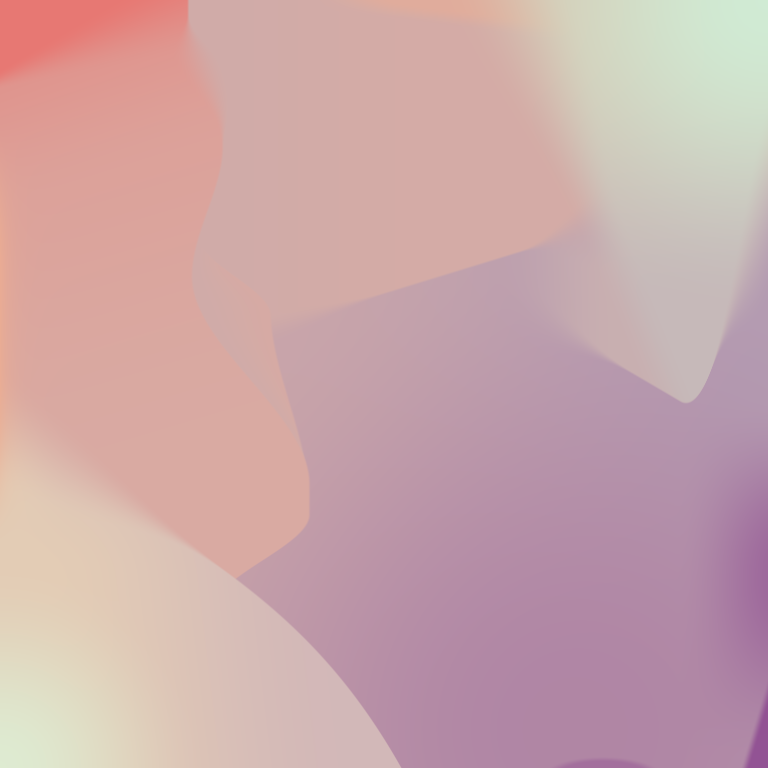
This background is drawn by a WebGL 1 fragment shader. Its source:

```glsl
precision highp float;
uniform vec2 u_resolution;

// Palette
const vec3 ROSE = vec3(0.785, 0.645, 0.665);
const vec3 LILAC = vec3(0.705, 0.61, 0.695);
const vec3 MAUVE = vec3(0.69, 0.525, 0.645);
const vec3 VIOLET = vec3(0.56, 0.30, 0.57);
const vec3 BLUSH = vec3(0.83, 0.672, 0.65);
const vec3 VEIL = vec3(0.785, 0.685, 0.69);
const vec3 SALMON = vec3(0.865, 0.625, 0.595);
const vec3 PEACH = vec3(0.85, 0.665, 0.635);
const vec3 CORAL = vec3(0.91, 0.46, 0.44);
const vec3 APRICOT = vec3(0.93, 0.68, 0.57);
const vec3 SAND = vec3(0.89, 0.80, 0.71);
const vec3 SHELL = vec3(0.825, 0.72, 0.72);
const vec3 IVORY = vec3(0.87, 0.92, 0.82);
const vec3 TAN = vec3(0.84, 0.78, 0.70);
const vec3 PEARL = vec3(0.775, 0.725, 0.725);
const vec3 MINT = vec3(0.815, 0.92, 0.83);

// Shape
const float CRISP = 0.002;
const float TIP_ROUND = 0.08;
const vec2 MAUVE_CENTER = vec2(0.75, 0.05);
const vec2 BUMP_CENTER = vec2(0.785, -0.01);
const vec2 BUMP_RADII = vec2(0.075, 0.024);

// Coverage of the positive side of a boundary
float cover(float dist, float soft) {
  return smoothstep(-soft, soft, dist);
}

float smoothMin(float a, float b, float k) {
  float h = max(k - abs(a - b), 0.0) / k;
  return min(a, b) - h * h * k * 0.25;
}

// Right contour of the salmon sheet, by depth below the top
float sheetEdge(float depth) {
  float x = mix(0.245, 0.29, smoothstep(0.03, 0.17, depth));
  x = mix(x, 0.25, smoothstep(0.19, 0.36, depth));
  x = mix(x, 0.403, smoothstep(0.36, 0.63, depth));
  return mix(x, 0.28, smoothstep(0.67, 0.79, depth));
}

// Right contour of the narrow fold beside the sheet
float foldEdge(float depth) {
  return mix(0.26, 0.352, smoothstep(0.31, 0.41, depth))
    + 0.05 * smoothstep(0.40, 0.65, depth);
}

vec3 mauveField(vec2 p) {
  vec3 c = mix(ROSE, LILAC, smoothstep(0.35, 1.0, p.x + 0.15 * (p.y - 0.5)));
  c = mix(c, MAUVE, 1.0 - smoothstep(0.05, 0.65, distance(p, MAUVE_CENTER)));
  float band = smoothstep(0.0, 0.25, p.y) * (1.0 - smoothstep(0.26, 0.48, p.y));
  c = mix(c, VIOLET, 0.65 * band * smoothstep(0.88, 1.03, p.x));
  float bump = length((p - BUMP_CENTER) / BUMP_RADII);
  c = mix(c, VIOLET, 0.4 * (1.0 - smoothstep(0.75, 1.05, bump)));
  float corner = p.x - 0.97 - 0.3 * p.y;
  return mix(c, VIOLET, 0.9 * cover(corner, 0.006));
}

vec3 blushPanel(vec2 p, float depth) {
  vec3 c = mix(BLUSH - vec3(0.015, 0.0, -0.01), BLUSH, smoothstep(0.25, 0.55, p.x));
  float rim = 0.13 * (p.x - 0.41) - depth;
  return mix(c, APRICOT, 0.5 * cover(rim, 0.012) * smoothstep(0.40, 0.52, p.x));
}

vec3 salmonSheet(vec2 p, float depth) {
  vec3 c = mix(SALMON, PEACH, smoothstep(0.1, 0.65, depth + 0.3 * p.x));
  float warmth = 1.0 - smoothstep(0.0, 0.28, depth + 0.35 * p.x);
  c = mix(c, CORAL, 0.4 * warmth);
  float coral = cover(0.104 - 0.40 * p.x - depth, 0.012 + 0.22 * p.x);
  return mix(c, CORAL, 0.9 * coral);
}

vec3 creamDune(vec2 p) {
  float reach = length(p);
  vec3 c = mix(SAND, SHELL, smoothstep(0.08, 0.46, p.x + 0.12 * p.y));
  c = mix(c, SHELL, 0.45 * smoothstep(0.25, 0.48, p.y) * smoothstep(0.0, 0.1, p.x));
  return mix(c, IVORY, 1.0 - smoothstep(0.0, 0.27, reach));
}

vec3 pearlWedge(vec2 p, float depth) {
  vec3 c = mix(TAN, PEARL, smoothstep(0.0, 0.42, depth + 0.25 * (p.x - 0.8)));
  return mix(c, MINT, 1.0 - smoothstep(0.0, 0.42, length(vec2(1.0 - p.x, depth))));
}

void main() {
  vec2 p = gl_FragCoord.xy / u_resolution;
  float depth = 1.0 - p.y;
  vec3 color = mauveField(p);

  // Upper panel, resting on a slanted line
  vec3 blush = blushPanel(p, depth);
  float slant = p.y - 0.575 - 0.306 * (p.x - 0.36);
  float slantSoft = mix(0.02, CRISP, smoothstep(0.36, 0.5, p.x));
  slantSoft += 0.06 * smoothstep(0.68, 0.8, p.x);
  color = mix(color, blush, cover(slant, slantSoft));

  // Hanging wedge and the veil on its left
  float rim = smoothMin(0.455 + 0.58 * (p.x - 0.77), 0.47 - 3.0 * (p.x - 0.93), TIP_ROUND);
  float rimSoft = CRISP + 0.04 * (1.0 - smoothstep(0.68, 0.82, p.x));
  rimSoft += 0.13 * smoothstep(0.925, 1.0, p.x);
  float hanging = cover(rim - depth, rimSoft);
  float below = 1.0 - cover(slant, slantSoft);
  color = mix(color, VEIL, hanging * below * smoothstep(0.64, 0.80, p.x));
  float side = p.x - 0.665 - 0.40 * depth;
  float sideSoft = mix(0.085, 0.035, smoothstep(0.0, 0.3, depth));
  color = mix(color, pearlWedge(p, depth), hanging * cover(side, sideSoft));

  // Left sheet with its fold
  float sheet = sheetEdge(depth);
  float fold = foldEdge(depth);
  vec3 foldColor = mix(blush, PEACH, 0.7 * smoothstep(sheet, fold + 0.01, p.x));
  float folded = cover(fold - p.x, CRISP) * smoothstep(0.30, 0.36, depth);
  folded *= 1.0 - smoothstep(0.60, 0.66, depth);
  color = mix(color, foldColor, folded);
  float sheetSoft = CRISP + 0.03 * smoothstep(0.02, 0.08, depth) * (1.0 - smoothstep(0.08, 0.19, depth));
  color = mix(color, salmonSheet(p, depth), cover(sheet - p.x, sheetSoft));

  // Lower dune and the warm glow along the left border
  float dune = 0.445 - 0.62 * p.x - 3.1 * pow(p.x, 5.0) - p.y;
  float duneSoft = mix(0.08, CRISP, smoothstep(0.0, 0.29, p.x));
  color = mix(color, creamDune(p), cover(dune, duneSoft));
  float glow = smoothstep(0.15, 0.35, depth) * (1.0 - smoothstep(0.5, 0.72, depth));
  color = mix(color, APRICOT, 0.8 * glow * exp(-p.x / 0.015));

  gl_FragColor = vec4(color, 1.0);
}
```
